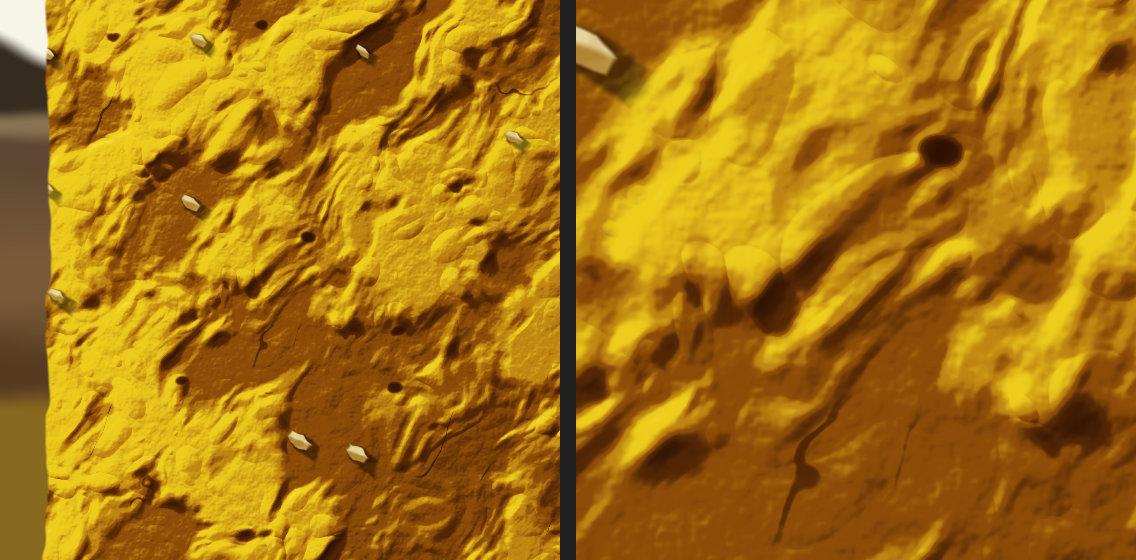
Left, the full canvas; right, a detail of the centre.
Give the GLSL for this texture, as a WebGL 1 fragment shader.

```glsl
precision highp float;
// Rough yellow-painted plaster on a pillar, with a blurred roadside at the left.
// A height field of warped noise clumps and round lumps is lit from the upper left,
// with marched shadows; the light value then picks from a brown-to-yellow ramp.

uniform vec2 u_resolution;

#define CLUMP_HEIGHT 0.026
#define LUMP_HEIGHT 0.020
#define LUMP_FREQ 18.0
#define GRAIN_HEIGHT 0.0030
#define RELIEF_GAIN 0.85
#define SHADOW_DEPTH 1.35
#define LIGHT_BIAS 0.25
#define LIGHT_SLOPE 0.55
#define STONE_SHARE 0.20
#define PIT_SHARE 0.16

const vec2 TO_LIGHT = vec2(-0.56, 0.83);

float hash(vec2 p) {
  vec3 q = fract(p.xyx * 0.1031);
  q += dot(q, q.yzx + 33.33);
  return fract((q.x + q.y) * q.z);
}

vec2 hash2(vec2 p) { return vec2(hash(p), hash(p + 57.3)); }

float noise(vec2 p) {
  vec2 i = floor(p), f = fract(p);
  f = f * f * f * (f * (f * 6.0 - 15.0) + 10.0);
  return mix(mix(hash(i), hash(i + vec2(1, 0)), f.x),
             mix(hash(i + vec2(0, 1)), hash(i + vec2(1, 1)), f.x), f.y);
}

float fbm(vec2 p) {
  float sum = 0.0, amp = 0.533;
  for (int i = 0; i < 4; i++) {
    sum += amp * noise(p);
    p = mat2(0.8, 0.6, -0.6, 0.8) * p * 2.03 + 17.7;
    amp *= 0.5;
  }
  return sum;
}

// Round lumps of varied size, one per cell
float lumps(vec2 p) {
  vec2 cell = floor(p);
  float top = 0.0;
  for (int y = -1; y <= 1; y++)
    for (int x = -1; x <= 1; x++) {
      vec2 c = cell + vec2(x, y);
      vec2 d = c + hash2(c) - p;
      float r = 0.08 + 0.58 * hash(c + 211.0);
      top = max(top, r * (1.0 - dot(d, d) / (r * r)));
    }
  return top;
}

// x: coarse height, y: clump mask; clumps stretch along the rising diagonal
vec2 relief(vec2 p) {
  vec2 warp = vec2(noise(p * 11.0), noise(p * 11.0 + 40.0)) - 0.5;
  vec2 q = p + 0.045 * warp;
  vec2 diagonal = vec2(dot(q, vec2(0.6, 0.8)) * 5.5, dot(q, vec2(0.8, -0.6)) * 9.0);
  float clump = smoothstep(0.40, 0.65, fbm(diagonal + 3.0));
  float lump = lumps(q * LUMP_FREQ + 0.4 * warp) * (0.35 + 0.65 * clump);
  return vec2(CLUMP_HEIGHT * clump + LUMP_HEIGHT * lump, clump);
}

float grain(vec2 p) {
  return GRAIN_HEIGHT * (noise(p * 58.0) + 0.42 * noise(p * 125.0 + 9.0)
                         + 0.24 * noise(p * 240.0 + 5.0));
}

// Sparse features: offset from the cell's centre point in canvas units, z: present
vec3 scatter(vec2 p, float freq, float share, float seed) {
  vec2 c = floor(p * freq);
  vec2 centre = 0.25 + 0.5 * hash2(c + seed);
  return vec3((fract(p * freq) - centre) / freq, step(hash(c + seed * 2.0), share));
}

vec3 paint(float t) {
  vec3 c = mix(vec3(0.17, 0.06, 0.01), vec3(0.32, 0.15, 0.02), smoothstep(0.0, 0.10, t));
  c = mix(c, vec3(0.55, 0.30, 0.03), smoothstep(0.10, 0.34, t));
  c = mix(c, vec3(0.75, 0.53, 0.07), smoothstep(0.36, 0.62, t));
  c = mix(c, vec3(0.93, 0.80, 0.11), smoothstep(0.62, 0.86, t));
  return mix(c, vec3(0.98, 0.89, 0.25), smoothstep(0.90, 1.0, t));
}

// Out-of-focus sky, trees, road and grass
vec3 roadside(vec2 p) {
  float y = p.y + 0.012 * (noise(p * vec2(14.0, 20.0)) - 0.5);
  vec3 c = mix(vec3(0.53, 0.41, 0.12), vec3(0.34, 0.23, 0.13), smoothstep(0.26, 0.32, y));
  c = mix(c, vec3(0.47, 0.35, 0.22), smoothstep(0.34, 0.48, y));
  c = mix(c, vec3(0.37, 0.28, 0.20), smoothstep(0.52, 0.72, y));
  c = mix(c, vec3(0.53, 0.45, 0.32), smoothstep(0.74, 0.775, y));
  c = mix(c, vec3(0.21, 0.17, 0.12), smoothstep(0.78, 0.81, y));
  return mix(c, vec3(0.97, 0.96, 0.91), smoothstep(0.90, 0.94, y + 0.5 * p.x - 0.01));
}

void main() {
  vec2 p = gl_FragCoord.xy / u_resolution;

  // Slope towards the light, and shadow from higher ground on that side
  vec2 ground = relief(p);
  vec2 ahead = p + TO_LIGHT * 0.0025;
  float lit = (ground.x + grain(p) - relief(ahead).x - grain(ahead)) / 0.0025;
  float blocked = 0.0;
  for (int i = 1; i <= 7; i++) {
    float d = 0.006 * float(i);
    blocked = max(blocked, relief(p + TO_LIGHT * d).x - ground.x - d * LIGHT_SLOPE);
  }
  float light = LIGHT_BIAS + RELIEF_GAIN * lit + 1.0 * (ground.y - 0.5)
              - SHADOW_DEPTH * smoothstep(0.0, 0.010, blocked)
              + 0.45 * (0.5 - p.x) - 0.35 * p.x * (1.0 - p.y);

  // Pits and hairline cracks
  vec3 pit = scatter(p, 8.0, PIT_SHARE, 31.0);
  float pitEdge = length(pit.xy * vec2(0.8, 1.2)) + 0.006 * (noise(p * 70.0) - 0.5);
  light -= 2.6 * pit.z * (1.0 - smoothstep(0.005, 0.013, pitEdge));
  vec2 split = vec2(p.x - 0.3 * p.y, p.y) * vec2(13.0, 3.0);
  float crack = abs(noise(split) + 0.10 * noise(p * 50.0) - 0.55);
  light -= 1.5 * (1.0 - smoothstep(0.004, 0.018, crack))
         * smoothstep(0.60, 0.70, noise(p * 5.0 + 70.0)) * (1.0 - ground.y);
  vec3 colour = paint(0.5 + 0.5 * light / sqrt(1.25 + light * light));

  // Pale angular stones with a facet and a dark underside
  vec3 stone = scatter(p, 7.0, STONE_SHARE, 83.0);
  vec2 s = mat2(0.8, 0.6, -0.6, 0.8) * stone.xy;
  float size = 0.008 + 0.009 * hash(floor(p * 7.0) + 5.0);
  float shape = max(abs(s.x) * 0.75, abs(s.y) * 1.25 + 0.35 * abs(s.x)) - size
              + 0.005 * (noise(p * 75.0) - 0.5);
  float under = 1.0 - smoothstep(0.0, 0.008, shape + 0.3 * dot(stone.xy, TO_LIGHT));
  colour *= 1.0 - 0.45 * stone.z * under;
  float facet = smoothstep(-0.003, 0.004, s.y - 0.3 * s.x) + 0.5 * noise(p * 110.0) - 0.25;
  vec3 mineral = mix(vec3(0.74, 0.56, 0.22), vec3(0.96, 0.90, 0.68), clamp(facet, 0.0, 1.0));
  colour = mix(colour, mineral, 0.9 * stone.z * (1.0 - smoothstep(-0.002, 0.002, shape)));

  // Uneven pillar edge in front of the roadside
  float edge = 0.070 + 0.020 * p.y + 0.022 * (noise(vec2(p.y * 7.0, 2.0)) - 0.5)
             + 0.008 * (noise(vec2(p.y * 28.0, 8.0)) - 0.5);
  colour = mix(roadside(p), colour, smoothstep(-0.003, 0.003, p.x - edge));
  gl_FragColor = vec4(colour, 1.0);
}
```
